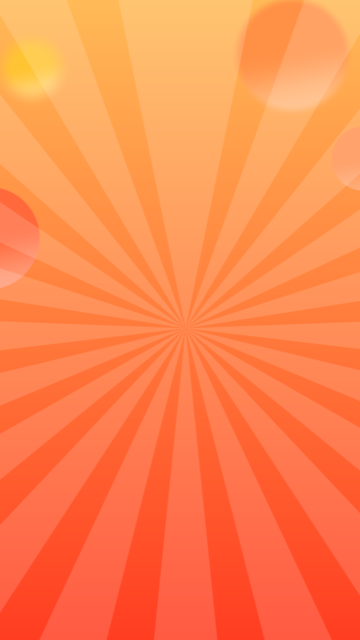
Write a WebGL 1 fragment shader that draws this background.

```glsl
precision highp float;

uniform vec2 u_resolution;

#define RAY_CENTER vec2(0.290, 0.487)
#define RAY_STEP 0.3046
#define RAY_WARP 0.0576
#define RAY_DARK_HALF 0.215
#define RAY_LIGHT 0.15
#define SKY_TOP vec3(1.0, 0.73, 0.34)
#define SKY_BOTTOM vec3(1.0, 0.24, 0.13)
#define SHEEN_DIR vec2(0.2, -0.98)

// Coverage of the pale rays, mirrored about the vertical axis
float paleRays(vec2 p, float pixel) {
  vec2 d = p - RAY_CENTER;
  float angle = atan(abs(d.x), -d.y);
  // Rays narrow toward the horizontal; the topmost one is kept whole
  float warped = min(angle - RAY_WARP * sin(2.0 * angle), 10.0 * RAY_STEP);
  float offset = abs(fract(warped / RAY_STEP - 0.01) - 0.5) - RAY_DARK_HALF;
  return smoothstep(-pixel, pixel, offset * RAY_STEP * length(d));
}

// Soft disc whose colour pales toward its lower side
vec3 addOrb(vec3 base, vec2 p, vec2 center, float radius, float blur,
            vec3 body, vec3 sheen) {
  vec2 d = p - center;
  float cover = 1.0 - smoothstep(radius - blur, radius + blur, length(d));
  float shade = smoothstep(-0.1, 0.95, dot(d, SHEEN_DIR) / radius);
  return mix(base, mix(body, sheen, shade), cover);
}

void main() {
  // Portrait canvas: height 1, width 9/16
  vec2 p = gl_FragCoord.xy / u_resolution * vec2(0.5625, 1.0);
  float pixel = 1.0 / u_resolution.y;

  // Vertical gradient
  vec3 color = mix(SKY_BOTTOM, SKY_TOP, p.y);

  // Orbs, lying beneath the rays
  color = addOrb(color, p, vec2(0.050, 0.893), 0.044, 0.018,
                 vec3(1.0, 0.77, 0.20), vec3(1.0, 0.83, 0.46));
  color = addOrb(color, p, vec2(0.457, 0.914), 0.087, 0.009,
                 vec3(1.0, 0.57, 0.28), vec3(1.0, 0.73, 0.50));
  color = addOrb(color, p, vec2(0.568, 0.752), 0.050, pixel,
                 vec3(1.0, 0.57, 0.32), vec3(1.0, 0.67, 0.46));
  color = addOrb(color, p, vec2(-0.018, 0.628), 0.080, pixel,
                 vec3(1.0, 0.41, 0.23), vec3(1.0, 0.60, 0.46));

  // Translucent white rays
  color = mix(color, vec3(1.0), RAY_LIGHT * paleRays(p, pixel));
  gl_FragColor = vec4(color, 1.0);
}
```
